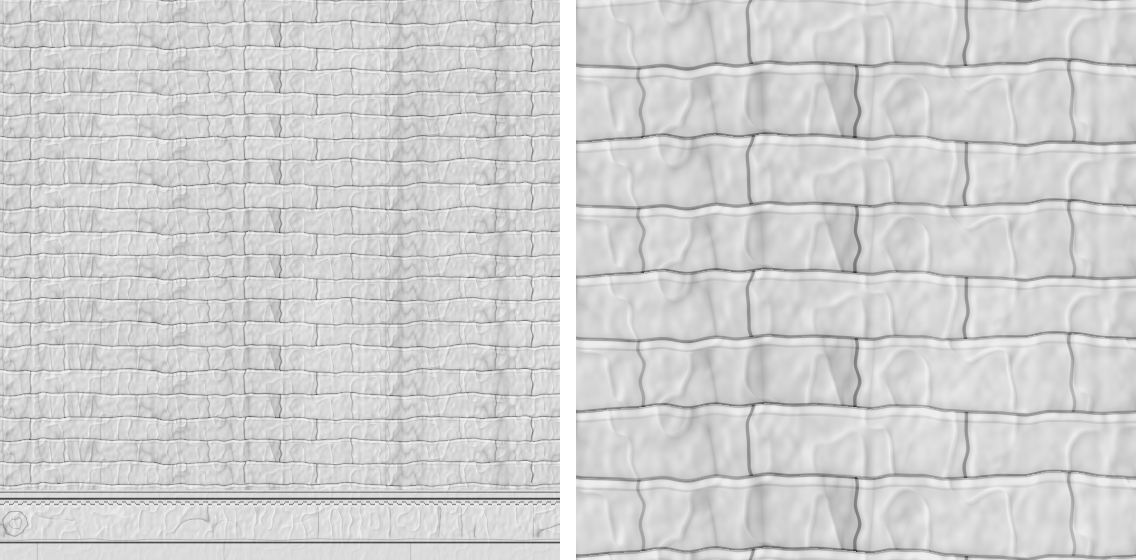
Left: the whole. Right: its middle third, enlarged.
This texture map is drawn by a Shadertoy shader. Its source:

```glsl
// Pale embossed brick wall above a moulded stone plinth.
#define COLS 7.8          // bricks across
#define PAIRS 12.085      // pairs of courses down the canvas
#define SPLIT 0.48        // share of a pair taken by its upper course
#define WALL_END 0.875    // where the wall meets the plinth
#define DENTILS 62.0      // teeth across the moulding
#define STONE 0.845       // base grey
#define JOINT_W 0.0010    // half width of a joint
#define JOINT_DARK 0.25   // depth of the joint shadow
#define RELIEF 0.22       // strength of the embossing
#define TAU 6.2831853

float hash(vec2 p) {
    return fract(sin(dot(p, vec2(127.1, 311.7))) * 43758.5453);
}

float noise(vec2 p) {
    vec2 i = floor(p), f = fract(p);
    f = f * f * (3.0 - 2.0 * f);
    return mix(mix(hash(i), hash(i + vec2(1, 0)), f.x),
               mix(hash(i + vec2(0, 1)), hash(i + vec2(1, 1)), f.x), f.y);
}

// Smooth line of half width w around d = 0.
float line(float d, float w) {
    float px = 0.7 / iResolution.y;
    return 1.0 - smoothstep(w - px, w + px, abs(d));
}

// Thin crest along the middle contour of the noise.
float ridge(vec2 p, float sharp) {
    return pow(1.0 - abs(2.0 * noise(p) - 1.0), sharp);
}

// Hammered plaster, stretched vertically.
float plaster(vec2 q) {
    vec2 w = q + 0.006 * vec2(noise(q * 70.0), noise(q * 70.0 + 9.0));
    return 0.45 * noise(w * vec2(170.0, 110.0)) + 0.3 * noise(w * vec2(65.0, 38.0))
         + 0.4 * ridge(w * vec2(58.0, 30.0), 7.0);
}

// Slope of the plaster toward the upper left light.
float emboss(vec2 q) {
    vec2 e = vec2(0.0013, 0.0010);
    return RELIEF * (plaster(q + e) - plaster(q - e));
}

float wall(vec2 p) {
    // Uneven course heights and wavering bed joints
    float v = p.y * PAIRS + 0.005 - 0.031 * cos(TAU * (p.y - 0.117) / 0.306);
    float bend = mix(noise(vec2(p.x * 13.0, 3.0)), noise(vec2(p.x * 13.0, 8.0)),
                     0.5 + 0.5 * cos(TAU * v));
    v += 0.085 * (bend - 0.5) + 0.035 * (noise(vec2(p.x * 65.0, 5.0)) - 0.5);
    float f = fract(v);
    float lower = step(SPLIT, f);
    float top = (f - lower * SPLIT) / PAIRS;
    float bottom = (mix(SPLIT, 1.0, lower) - f) / PAIRS;
    vec2 q = vec2(p.x, f / PAIRS + 3.0 * lower);

    // Staggered upright joints, one of them set off its place
    float u = p.x * COLS - mix(0.41, 0.9, lower);
    u -= 0.2 * lower * smoothstep(4.4, 5.0, u) * (1.0 - smoothstep(5.3, 5.9, u));
    u += 0.035 * (noise(vec2(u * 2.0, q.y * 90.0)) - 0.5);
    float side = (fract(u + 0.5) - 0.5) / COLS;
    float brick = hash(vec2(floor(u), floor(v) * 2.0 + lower));

    // Plaster, chisel grooves and runs from the upper edge
    float tone = STONE + 0.012 * (brick - 0.5) + 0.03 * (noise(p * 9.0) - 0.5);
    tone += emboss(q) + 0.035 * (noise(p * vec2(240.0, 190.0)) - 0.5);
    float run = noise(vec2(p.x * 150.0, 4.0 + lower * 7.0 + top * 45.0)) - 0.5;
    tone += 0.13 * run * exp(-top / 0.012);
    float patchy = smoothstep(0.55, 0.8, noise(vec2(p.x * 19.0, 20.0 + lower * 5.0)));
    patchy = max(patchy, lower * exp(-pow((p.x - 0.79) / 0.013, 2.0)));
    tone -= 0.11 * patchy * ridge(vec2(p.x * 95.0, 31.0 + top * 20.0), 5.0);

    // Bed joint: shadow under the brick, lit lip and faint lower edge
    float wear = 0.55 + 0.6 * noise(vec2(p.x * 24.0, lower * 4.0 + floor(v) * 0.4));
    float bed = line(min(top, bottom), JOINT_W);
    tone -= JOINT_DARK * wear * bed + 0.09 * exp(-bottom / 0.0028);
    tone += 0.055 * exp(-pow((top - 0.003) / 0.002, 2.0));
    tone -= 0.07 * wear * line(top - 0.006, 0.0007);

    // Upright joint: shadow with a lit right edge
    float depth = (0.6 + 0.38 * cos(2.0 * TAU * p.x)) * (1.0 - smoothstep(0.86, 0.865, p.y));
    tone -= depth * (JOINT_DARK * line(side, JOINT_W) + 0.07 * exp(-abs(side) / 0.0025));
    tone += 0.06 * depth * exp(-pow((side - 0.004) / 0.002, 2.0));
    return tone;
}

float plinth(vec2 p) {
    // Cracked stone
    vec2 w = p + 0.012 * vec2(noise(p * 45.0), noise(p * 45.0 + 7.0));
    float rough = smoothstep(0.902, 0.908, p.y) * (1.0 - smoothstep(0.956, 0.963, p.y));
    float tone = STONE + 0.015 + emboss(p + 5.0) * mix(0.35, 1.0, rough);
    float crack = ridge(w * vec2(17.0, 24.0), 16.0) * smoothstep(0.35, 0.65, noise(p * 22.0));
    float lit = ridge((w - 0.002) * vec2(17.0, 24.0), 14.0);
    tone += rough * (0.05 * lit - 0.22 * crack);

    // Worn round boss at the left
    float r = length(p - vec2(0.026, 0.935)) + 0.007 * (noise(p * 110.0) - 0.5);
    tone -= rough * (0.2 * line(r - 0.021, 0.0012) + 0.14 * line(r - 0.011, 0.001));

    // Faint upright joints of the band and of the foot
    float band = (fract(p.x * COLS + 0.07) - 0.5) / COLS;
    float foot = (fract(p.x * 3.0 + 0.3) - 0.5) / 3.0;
    tone -= 0.16 * rough * step(0.5, p.x) * line(band + 0.003 * (noise(p * 80.0) - 0.5), 0.0008);
    tone -= 0.13 * step(0.969, p.y) * line(foot, 0.0007);

    // Toothed moulding with a lit lower edge
    float tooth = p.y - 0.8985 - 0.0022 * clamp(5.0 * sin(TAU * p.x * DENTILS), -1.0, 1.0);
    tone -= 0.36 * line(tooth, 0.0010);
    tone += 0.06 * line(tooth - 0.004, 0.0012);
    return tone;
}

void mainImage(out vec4 fragColor, in vec2 fragCoord) {
    vec2 p = fragCoord / iResolution.xy;
    p.y = 1.0 - p.y;
    float tone = p.y < WALL_END ? wall(p) : plinth(p);

    // Long moulding lines
    tone -= 0.38 * line(p.y - 0.8789, 0.0011);
    tone -= 0.58 * line(p.y - 0.8906, 0.0017);
    tone -= 0.15 * line(p.y - 0.9635 - 0.003 * (noise(p * 30.0) - 0.5), 0.0008);
    tone -= 0.56 * line(p.y - 0.9688, 0.0015);
    fragColor = vec4(vec3(clamp(tone, 0.2, 0.93)), 1.0);
}
```
